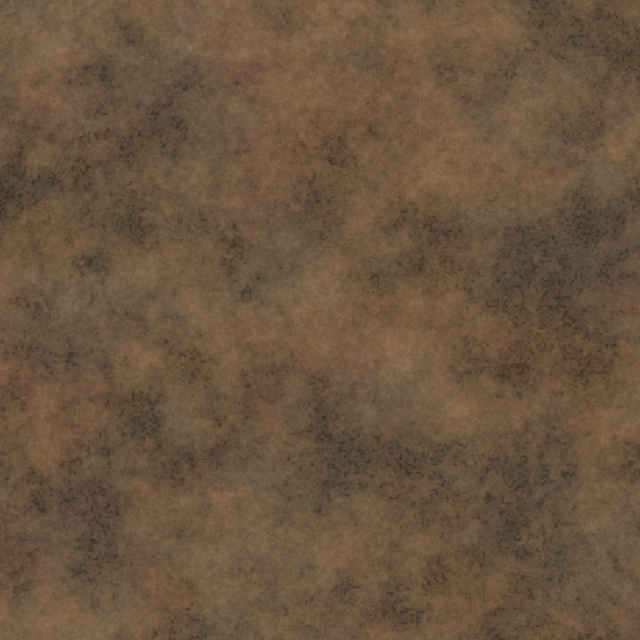
A three.js fragment shader for this texture:

```glsl
// Weathered brown leather or stone: soft clouds of ochre, grey and rust.
// Layers of rotated value noise set the tone and the hue; clustered dark
// specks and a fine grain roughen the surface.

varying vec2 vUv;

// Sine-free hash of a lattice point, 0 to 1
float hash(vec2 p) {
  vec3 q = fract(vec3(p.xyx) * 0.1031);
  q += dot(q, q.yzx + 33.33);
  return fract((q.x + q.y) * q.z);
}

float valueNoise(vec2 p) {
  vec2 cell = floor(p);
  vec2 f = fract(p);
  f = f * f * (3.0 - 2.0 * f);
  float bottom = mix(hash(cell), hash(cell + vec2(1.0, 0.0)), f.x);
  float top = mix(hash(cell + vec2(0.0, 1.0)), hash(cell + vec2(1.0, 1.0)), f.x);
  return mix(bottom, top, f.y);
}

// Fractal noise centred on zero; each octave is turned to hide the lattice
float cloud(vec2 p, float gain) {
  mat2 turn = mat2(1.6, 1.2, -1.2, 1.6);
  float sum = 0.0;
  float total = 0.0;
  float weight = 1.0;
  for (int i = 0; i < 6; i++) {
    sum += weight * (valueNoise(p) - 0.5);
    total += weight;
    weight *= gain;
    p = turn * p + 17.3;
  }
  return sum / total;
}

void main() {
  // Fray the patch outlines with a small, rough displacement
  vec2 fray = vec2(cloud(vUv * 16.0 + 3.7, 0.8), cloud(vUv * 16.0 + 41.2, 0.8));
  vec2 p = vUv + 0.07 * fray;
  vec2 slanted = mat2(0.88, -0.36, 0.44, 1.08) * p;

  // Tone: broad patches, smaller mottling and fine grain
  float patches = cloud(slanted * 4.0 + 8.0, 0.68);
  float mottle = cloud(vUv * 14.0 + 60.0, 0.82);
  float grain = cloud(vUv * 110.0 + 25.0, 0.9);
  float tone = 1.02 + 0.58 * patches + 0.62 * mottle + 0.42 * grain;

  // Small dark specks gather where the mottling is already dark
  float cluster = smoothstep(-0.04, 0.16, -0.5 * patches - mottle);
  float speck = smoothstep(0.5, 0.9, valueNoise(vUv * 230.0 + 7.0) + 0.7 * grain);
  tone -= 0.2 * cluster * speck;

  // Hue: grey olive to ochre, with faint rust stains
  float warmth = cloud(slanted * 6.0 + 90.0, 0.75) + 0.3 * mottle + 0.3 * patches;
  vec3 greyOlive = vec3(0.397, 0.331, 0.257);
  vec3 ochre = vec3(0.424, 0.327, 0.236);
  vec3 color = mix(greyOlive, ochre, smoothstep(-0.2, 0.2, warmth));
  float rust = smoothstep(0.03, 0.2, cloud(p * 7.0 + 130.0, 0.75));
  color += rust * vec3(0.009, -0.008, 0.003);

  gl_FragColor = vec4(color * tone, 1.0);
}
```
